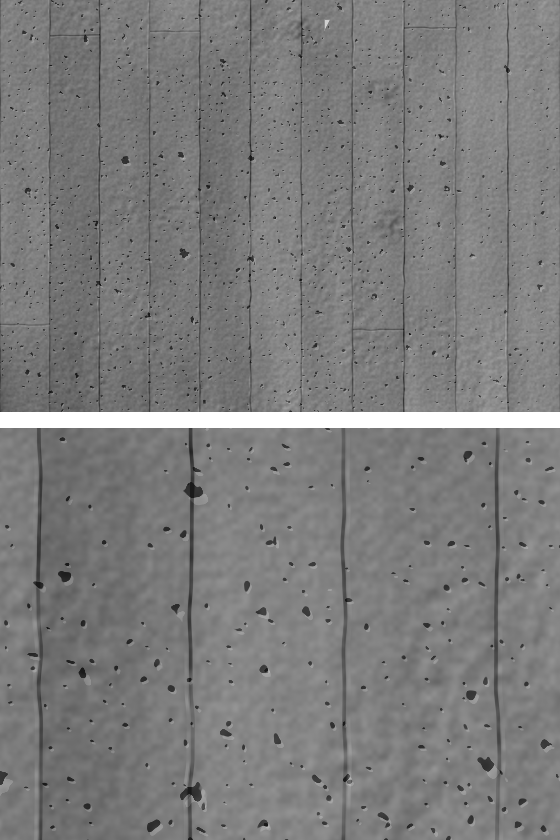
Top: the whole. Bottom: its middle third, enlarged.
Give the GLSL for this texture, as a Shadertoy shader.

```glsl
const float BOARDS = 11.0;
// Height of the end joint on each board; negative means none
const float JOINTS[11] = float[](0.213, 0.915, -1.0, 0.925, -1.0, -1.0, -1.0, 0.2, 0.933, -1.0, -1.0);

float hash(vec2 p) {
    vec3 q = fract(p.xyx * 0.1031);
    q += dot(q, q.yzx + 33.33);
    return fract((q.x + q.y) * q.z);
}

float noise(vec2 p) {
    vec2 i = floor(p), f = fract(p);
    f = f * f * (3.0 - 2.0 * f);
    return mix(mix(hash(i), hash(i + vec2(1, 0)), f.x),
               mix(hash(i + vec2(0, 1)), hash(i + vec2(1, 1)), f.x), f.y);
}

float fbm(vec2 p) {
    float sum = 0.0, gain = 0.53;
    for (int i = 0; i < 4; i++) {
        sum += gain * noise(p);
        p = p * 2.03 + 17.3;
        gain *= 0.5;
    }
    return sum;
}

float line(float d, float halfWidth, float px) {
    return 1.0 - smoothstep(halfWidth - 0.6 * px, halfWidth + 0.8 * px, abs(d));
}

// Ragged air holes, at most one in each grid cell
float pits(vec2 p, float cells, float chance, float radius, float px) {
    vec2 warp = vec2(noise(p * 150.0), noise(p * 150.0 + 41.0)) - 0.5;
    vec2 g = (p + warp * radius * 1.5) * cells;
    vec2 id = floor(g) + cells;
    vec2 center = 0.25 + 0.5 * vec2(hash(id + 3.1), hash(id + 8.7));
    vec2 d = (fract(g) - center) / cells;
    d.y *= mix(0.8, 1.7, hash(id + 5.3));
    float size = radius * mix(0.4, 1.0, pow(hash(id + 12.9), 2.0));
    float present = step(hash(id), chance);
    return present * (1.0 - smoothstep(size - 0.5 * px, size + 0.7 * px, length(d)));
}

// Dark hollow with a pale rim on its lower right
float pitShade(vec2 p, float cells, float chance, float radius, float px) {
    vec2 toRim = vec2(-0.5, 0.7) * radius;
    float hole = pits(p, cells, chance, radius, px);
    float rim = pits(p + toRim, cells, chance, radius, px);
    return 0.09 * rim * (1.0 - hole) - 0.29 * hole;
}

// Slope of the surface under a light from the upper left
float relief(vec2 p, float frequency) {
    vec2 q = p * frequency;
    return noise(q) - noise(q + vec2(-0.5, 0.6));
}

float ellipse(vec2 p, vec2 center, vec2 radii) {
    return 1.0 - smoothstep(0.3, 1.1, length((p - center) / radii));
}

void mainImage(out vec4 fragColor, in vec2 fragCoord) {
    vec2 uv = fragCoord / iResolution.xy;
    vec2 p = fragCoord / iResolution.y;
    float px = 1.0 / iResolution.y;

    // Board layout, slightly narrower on the left
    float across = (uv.x + 0.0075 * sin(3.14159 * uv.x)) * BOARDS;
    float board = clamp(floor(across), 0.0, BOARDS - 1.0);
    float seam = floor(across + 0.5);
    float boardWidth = iResolution.x / iResolution.y / BOARDS;
    float wobble = (noise(vec2(p.y * 35.0, seam * 7.0)) - 0.5) * 0.003;
    float seamDist = (across - seam) * boardWidth + wobble;
    float jointDist = p.y - JOINTS[int(board)] + (noise(p * 40.0) - 0.5) * 0.004;

    // Board tones, vertical streaks and cloudy stains
    float tone = mix(0.473, 0.515, smoothstep(0.35, 0.75, uv.x));
    tone += 0.035 * (hash(vec2(board, 4.0)) - 0.5);
    tone -= 0.018 * step(jointDist, 0.0) * step(0.0, JOINTS[int(board)]);
    tone += 0.09 * (fbm(vec2(p.x * 22.0, p.y * 2.0 + board * 5.0)) - 0.5);
    tone += 0.10 * (fbm(p * 4.0 + board * 9.0) - 0.5);
    tone -= 0.025 * smoothstep(0.3, 0.0, uv.y) * smoothstep(0.7, 0.2, uv.x);

    // Fine grain and rough, torn areas
    float patches = ellipse(p, vec2(0.931, 0.778), vec2(0.058, 0.04))
                  + ellipse(p, vec2(0.945, 0.452), vec2(0.052, 0.055))
                  + ellipse(p, vec2(0.728, 0.925), vec2(0.04, 0.035));
    float rough = smoothstep(0.5, 0.75, fbm(p * 6.0 + 31.0)) * 0.6 + patches;
    tone += 0.045 * (noise(p * 230.0) - 0.5) + 0.05 * relief(p, 130.0);
    tone += 0.012 * (noise(p * vec2(25.0, 190.0)) - 0.5);
    tone += rough * 0.14 * relief(p, 85.0) - 0.045 * patches;

    // Air holes in three sizes, sparser on the right
    float density = mix(1.0, 0.5, smoothstep(0.5, 0.85, uv.x));
    float crowd = density * smoothstep(0.2, 0.7, fbm(p * 5.0));
    tone += pitShade(p, 62.0, 0.38 * crowd, 0.0027, px);
    tone += pitShade(p + 3.7, 31.0, 0.30 * density, 0.0042, px);
    tone += pitShade(p + 8.2, 13.0, 0.26, 0.0085, px);

    // Seams: broken dark gap beside a chipped pale edge
    float wear = noise(vec2(p.y * 16.0, seam * 13.0));
    float crumb = noise(vec2(p.y * 110.0, seam * 5.0));
    float depth = mix(0.12, 0.30, hash(vec2(seam, 21.0))) * mix(0.4, 1.1, wear);
    float side = hash(vec2(seam, 2.0)) < 0.5 ? -1.0 : 1.0;
    tone -= depth * mix(0.65, 1.0, crumb) * line(seamDist, 0.0014, px);
    tone += 0.14 * (1.0 - wear) * crumb * line(seamDist + side * 0.0038, 0.0012, px);
    tone -= 0.025 * exp(-abs(seamDist) * 180.0);

    // End joints
    tone -= 0.17 * mix(0.5, 1.0, crumb) * line(jointDist, 0.0012, px);
    tone += 0.06 * line(jointDist + 0.004, 0.001, px);

    // Small pale chip
    vec2 chip = p - vec2(0.788, 0.927);
    float inside = min(min(chip.x, 0.025 - chip.y), 0.5 * chip.y - chip.x);
    tone = mix(tone, 0.82, smoothstep(-0.5 * px, 0.5 * px, inside));

    fragColor = vec4(vec3(clamp(tone, 0.1, 0.9)), 1.0);
}
```
